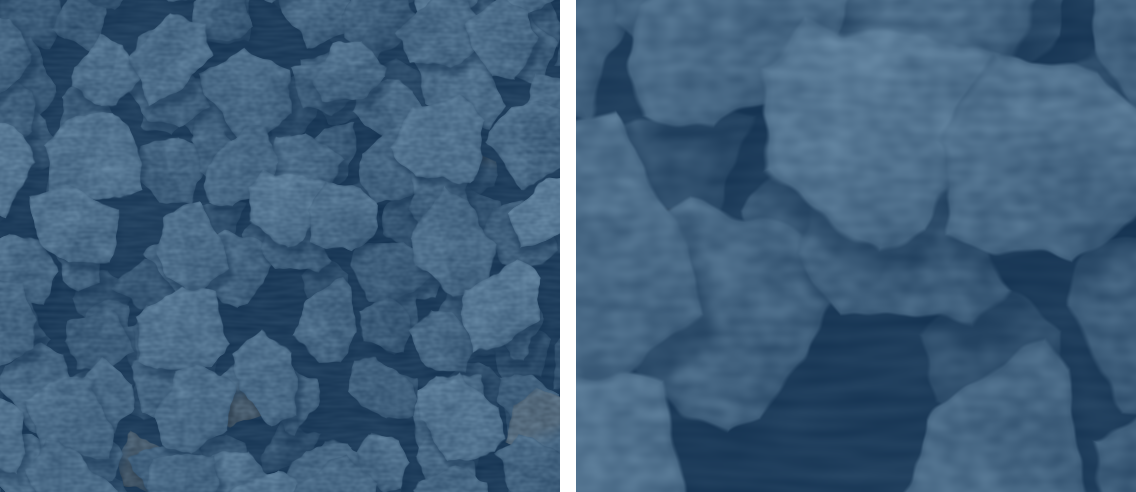
Left, the full canvas; right, a detail of the centre.
This texture is drawn by a Shadertoy shader. Its source:

```glsl
// A heap of angular broken stones under a blue wash with fine woven streaks.
// Three layers of jittered, many-sided stones are painted back to front, each
// casting a soft shadow; gradient noise roughens edges, faces and weave.

const float TAU = 6.2832;
const vec3 DEEP_BLUE = vec3(0.10, 0.22, 0.34);
const vec3 PALE_BLUE = vec3(0.36, 0.49, 0.60);
const vec3 RUST_GREY = vec3(0.36, 0.42, 0.47);
const vec2 SHADOW_OFFSET = vec2(0.007, -0.014);

vec2 hash2(vec2 c) {
    vec3 q = fract(c.xyx * vec3(0.1031, 0.1030, 0.0973));
    q += dot(q, q.yzx + 33.33);
    return fract((q.xx + q.yz) * q.zy);
}

float cornerSlope(vec2 cell, vec2 corner, vec2 local) {
    float angle = TAU * hash2(cell + corner).x;
    return dot(vec2(cos(angle), sin(angle)), local - corner);
}

// Gradient noise, roughly -0.7 to 0.7
float gradientNoise(vec2 p) {
    vec2 cell = floor(p), f = fract(p);
    vec2 u = f * f * f * (f * (f * 6.0 - 15.0) + 10.0);
    float low = mix(cornerSlope(cell, vec2(0, 0), f), cornerSlope(cell, vec2(1, 0), f), u.x);
    float high = mix(cornerSlope(cell, vec2(0, 1), f), cornerSlope(cell, vec2(1, 1), f), u.x);
    return mix(low, high, u.y);
}

vec2 turn(vec2 p, float angle) {
    float c = cos(angle), s = sin(angle);
    return vec2(c * p.x - s * p.y, s * p.x + c * p.y);
}

// Distance to an irregular seven-sided stone, stretched along a random axis
float stoneDistance(vec2 p, float radius, vec2 id) {
    vec2 pose = hash2(id + 5.7);
    vec2 q = turn(p, TAU * pose.x) * mix(vec2(1.0), vec2(0.82, 1.25), pose.y);
    float d = -radius;
    for (int k = 0; k < 7; k++) {
        vec2 side = hash2(id + 11.3 * float(k + 1));
        float angle = TAU * (float(k) + 0.75 * side.x) / 7.0;
        d = max(d, dot(q, vec2(cos(angle), sin(angle))) - radius * mix(0.68, 1.0, side.y));
    }
    return d;
}

// Tone of one stone's face: bevelled rim, broad facets and one split plane
float stoneTone(vec2 p, float d, float facing, float base, vec2 id) {
    vec2 split = hash2(id + 71.9);
    float plane = dot(p, turn(vec2(1, 0), TAU * split.x)) + 0.05 * (split.y - 0.5);
    float rim = smoothstep(-0.026, 0.0, d);
    float tone = base + facing * mix(0.03, 0.11, rim);
    tone -= 0.09 * smoothstep(-0.003, 0.006, plane) * step(0.4, split.y);
    return tone * mix(1.0, 0.84, smoothstep(-0.006, 0.001, d));
}

// Paints one layer over surface, where x is tone and y is rust
vec2 paintLayer(vec2 surface, vec2 p, float cellSize, float presence, vec2 toneRange, float seed) {
    vec2 home = floor(p / cellSize);
    for (int j = 1; j >= -1; j--) {
        for (int i = -1; i <= 1; i++) {
            vec2 cell = home + vec2(i, j);
            vec2 id = cell + seed;
            vec2 traits = hash2(id + 23.1);
            if (traits.x > presence) continue;
            vec2 jitter = 0.6 * (hash2(id) - 0.5);
            vec2 local = p - (cell + 0.5 + jitter) * cellSize;
            float radius = cellSize * mix(0.42, 0.61, traits.y);
            float d = stoneDistance(local, radius, id);
            float shadowD = stoneDistance(local - SHADOW_OFFSET, radius, id);
            float facing = clamp((shadowD - d) / length(SHADOW_OFFSET), -1.0, 1.0);

            surface.x *= 1.0 - 0.55 * (1.0 - smoothstep(-0.008, 0.014, shadowD));
            vec2 tint = hash2(id + 41.7);
            float base = mix(toneRange.x, toneRange.y, tint.x);
            vec2 stone = vec2(stoneTone(local, d, facing, base, id), step(0.97, tint.y));
            surface = mix(surface, stone, 1.0 - smoothstep(-0.0015, 0.002, d));
        }
    }
    return surface;
}

void mainImage(out vec4 fragColor, in vec2 fragCoord) {
    vec2 p = fragCoord / iResolution.y;

    // Chipped outlines
    vec2 chips = vec2(gradientNoise(p * 17.0), gradientNoise(p * 17.0 + 37.0));
    vec2 nicks = vec2(gradientNoise(p * 55.0 + 9.0), gradientNoise(p * 55.0 + 63.0));
    vec2 rough = p + 0.015 * chips + 0.004 * nicks;

    // Stones from the dark depths to the bright top
    vec2 surface = vec2(0.10, 0.0);
    surface = paintLayer(surface, rough, 0.125, 0.80, vec2(0.32, 0.56), 100.0);
    surface = paintLayer(surface, rough + 0.04, 0.150, 0.80, vec2(0.54, 0.78), 230.0);
    surface = paintLayer(surface, rough + 0.09, 0.178, 0.68, vec2(0.70, 0.92), 370.0);

    // Mottled, pitted faces
    float mottling = 0.16 * gradientNoise(p * 13.0 + 4.0) + 0.17 * gradientNoise(p * 42.0);
    float pits = 0.20 * gradientNoise(p * vec2(80.0, 115.0) + 2.0);
    float tone = surface.x + (mottling + pits) * smoothstep(0.0, 0.6, surface.x);

    // Woven horizontal streaks and a broad drift of light
    vec2 weave = p + vec2(0.0, 0.006 * gradientNoise(p * 7.0));
    tone += 0.13 * gradientNoise(weave * vec2(20.0, 140.0));
    tone += 0.11 * gradientNoise(weave * vec2(7.0, 65.0) + 8.0);
    tone += 0.10 * gradientNoise(p * 2.5 + 1.0);

    vec3 color = mix(DEEP_BLUE, PALE_BLUE, clamp(tone, -0.1, 1.15));
    float rust = surface.y * smoothstep(-0.2, 0.3, gradientNoise(p * 9.0 + 5.0));
    color = mix(color, RUST_GREY * (0.45 + 0.6 * tone), 0.6 * rust);
    fragColor = vec4(color, 1.0);
}
```
